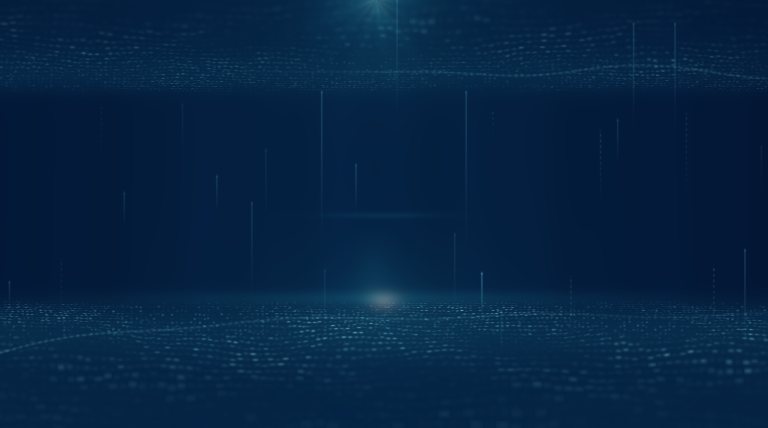
Give the GLSL for this background, as a WebGL 1 fragment shader.

```glsl
precision highp float;
// A dark blue hall of data: two dotted wave sheets, floor and ceiling, recede to
// glowing horizons, with thin light streaks hanging between them. The sheets are
// log-spaced rows bent by layered sines, sprinkled with cellular dust.

uniform vec2 u_resolution;

const vec3 EDGE_BLUE = vec3(0.010, 0.085, 0.205);
const vec3 CORE_BLUE = vec3(0.016, 0.128, 0.258);
const vec3 SHEET_BLUE = vec3(0.018, 0.140, 0.266);
const vec3 DOT_COLOR = vec3(0.21, 0.31, 0.27);
const vec3 TEAL = vec3(0.07, 0.25, 0.22);
const vec3 WARM = vec3(0.25, 0.13, 0.09);
const vec3 STREAK_COLOR = vec3(0.15, 0.25, 0.24);
const float FLOOR_Y = 0.303;
const float CEILING_Y = 0.777;
const float ROW_DENSITY = 10.5;
const float COLUMN_DENSITY = 25.0;
const float STREAK_WIDTH = 0.0011;
const int STREAK_COUNT = 20;
const vec2 FLOOR_LIGHT = vec2(0.500, 0.297);
const vec2 TOP_LIGHT = vec2(0.490, 1.0);

float hash(vec2 p) {
  return fract(sin(dot(p, vec2(127.1, 311.7))) * 43758.5453);
}

float bell(float x, float width) {
  x /= width;
  return exp(-x * x);
}

// One soft point per cell, a few of them bright.
float dust(vec2 p, float size) {
  vec2 id = floor(p);
  vec2 point = 0.3 + 0.4 * vec2(hash(id), hash(id + 17.0));
  float glow = hash(id + 41.0);
  return bell(length(fract(p) - point), size) * glow * glow * glow;
}

// Dotted sheet; d is the distance from its horizon, positive into the sheet.
float dotSheet(float x, float d, float phase) {
  if (d < 0.001) return 0.0;
  float swell = 0.011 * sin(6.0 * x + 9.0 * d + phase)
              + 0.006 * sin(15.0 * x - 25.0 * d + 2.0 * phase)
              + 0.003 * sin(37.0 * x + 40.0 * d);
  float depth = max(d + swell * smoothstep(0.0, 0.09, d), 0.001);
  float row = ROW_DENSITY * log(depth + 0.03);
  float rowId = floor(row);
  float rowDepth = exp((rowId + 0.5) / ROW_DENSITY);
  float column = (x - 0.5) * COLUMN_DENSITY / (rowDepth + 0.09)
               + 9.0 * hash(vec2(rowId, phase));
  vec2 cell = vec2(fract(column), fract(row)) - 0.5;
  vec2 id = vec2(floor(column), rowId + phase);
  cell.y += 0.3 * (hash(id + 5.0) - 0.5);
  float softness = mix(0.25, 0.42, smoothstep(0.08, 0.27, d));
  float spot = bell(cell.x, softness * 1.4) * bell(cell.y, softness * 0.8);
  float sparkle = hash(id);
  sparkle = 0.15 + 1.1 * sparkle * sparkle;
  float patches = 0.5 + 0.32 * sin(10.0 * x + 24.0 * d + phase)
                + 0.28 * sin(23.0 * x - 51.0 * d + phase);
  float envelope = smoothstep(0.0, 0.03, d) * (1.0 - 0.85 * smoothstep(0.08, 0.24, d));
  float specks = dust(vec2(x * 170.0, d * 110.0) + phase, 0.25) * (1.0 - smoothstep(0.05, 0.13, d))
               + 0.30 * dust(vec2(x * 75.0, d * 60.0) + phase, 0.33) * smoothstep(0.08, 0.2, d);
  return (spot * sparkle * max(patches, 0.06) + 0.65 * specks) * envelope;
}

// Bright dotted ridge following a curve at the given height.
float ridge(vec2 uv, float height) {
  float beads = 0.65 + 0.35 * sin(uv.x * 760.0);
  return bell(uv.y - height, 0.0027) * beads;
}

// Vertical trail below a bright head.
float streak(vec2 uv, float x, float top, float span) {
  float fall = (top - uv.y) / span;
  float trail = smoothstep(-0.01, 0.01, fall) * (1.0 - smoothstep(0.0, 1.0, fall));
  float head = bell(uv.x - x, 0.0014) * bell(uv.y - top, 0.0035);
  return bell(uv.x - x, STREAK_WIDTH) * trail * 0.75 + head * 0.6;
}

float scatteredStreaks(vec2 uv) {
  float light = 0.0;
  for (int i = 0; i < STREAK_COUNT; i++) {
    float id = float(i);
    float x = (id + hash(vec2(id, 1.0))) / float(STREAK_COUNT);
    float top = mix(0.26, 0.78, hash(vec2(id, 2.0)));
    float span = mix(0.06, 0.24, hash(vec2(id, 3.0)));
    float dashes = 0.5 + 0.5 * sin(uv.y * 480.0);
    float dotted = step(0.5, hash(vec2(id, 4.0)));
    float strength = mix(0.2, 0.55, hash(vec2(id, 5.0))) * smoothstep(0.03, 0.12, abs(x - 0.5));
    light += streak(uv, x, top, span) * strength * mix(1.0, dashes, dotted);
  }
  return light;
}

void main() {
  vec2 uv = gl_FragCoord.xy / u_resolution;
  float aspect = u_resolution.x / u_resolution.y;
  float floorDepth = FLOOR_Y - uv.y;
  float ceilingDepth = uv.y - CEILING_Y;

  // Dark hall with a lighter centre and faint vertical curtains
  vec3 color = mix(EDGE_BLUE, CORE_BLUE, bell(uv.x - 0.47, 0.37));
  color *= 1.0 + 0.02 * sin(uv.x * 31.0) + 0.015 * sin(uv.x * 73.0 + 1.0);

  // Sheet haze and horizon glow
  float floorHaze = smoothstep(-0.02, 0.06, floorDepth);
  float ceilingHaze = smoothstep(-0.02, 0.05, ceilingDepth)
                    * (1.0 - 0.5 * smoothstep(0.08, 0.22, ceilingDepth));
  float sideFade = 1.0 - 0.4 * smoothstep(0.7, 1.0, uv.x);
  color = mix(color, SHEET_BLUE, max(floorHaze * 0.85, ceilingHaze * 0.7 * sideFade));
  color += TEAL * 0.13 * bell(floorDepth - 0.08, 0.065);
  color += TEAL * 0.26 * bell(floorDepth, 0.017) * bell(uv.x - 0.5, 0.3);
  color += TEAL * 0.09 * bell(ceilingDepth - 0.05, 0.045) * sideFade;

  // Dots and ridges of both sheets
  float dots = dotSheet(uv.x, floorDepth, 1.3) + 0.5 * dotSheet(uv.x, ceilingDepth, 4.1);
  float floorRidge = 0.175 + 0.09 * (1.0 - exp(-5.0 * uv.x)) + 0.005 * sin(20.0 * uv.x);
  float ceilingRidge = 0.832 + 0.016 * sin(17.0 * (uv.x - 0.74)) * smoothstep(0.5, 0.8, uv.x);
  dots += 0.45 * ridge(uv, floorRidge) * (1.0 - 0.6 * uv.x);
  dots += 0.35 * ridge(uv, ceilingRidge) * smoothstep(0.28, 0.6, uv.x);
  color += DOT_COLOR * dots;

  // Floor light, its column, and the thin bar above it
  vec2 toFloor = (uv - FLOOR_LIGHT) * vec2(aspect, 1.0);
  color += TEAL * 0.38 * exp(-length(toFloor * vec2(0.55, 1.0)) * 13.0);
  color += WARM * bell(length(toFloor * vec2(0.6, 1.0)), 0.023);
  float column = smoothstep(0.28, 0.31, uv.y) * (1.0 - smoothstep(0.32, 0.51, uv.y));
  color += TEAL * 0.18 * column * bell(uv.x - 0.487, 0.025);
  color += TEAL * 0.20 * bell(uv.y - 0.497, 0.007) * bell(uv.x - 0.5, 0.07);

  // Overhead light with soft rays
  vec2 toTop = (uv - TOP_LIGHT) * vec2(aspect, 1.0);
  float angle = atan(toTop.x, 0.001 - toTop.y);
  float rays = 0.85 + 0.15 * sin(angle * 9.0) * sin(angle * 5.0 + 1.0);
  color += TEAL * 1.05 * rays * exp(-length(toTop) * 12.0);
  color += WARM * 0.35 * bell(length(toTop), 0.035);

  // Hanging streaks: scattered ones, mirrored pairs, a central beam and accents
  float streaks = scatteredStreaks(uv);
  streaks += 0.65 * streak(vec2(abs(uv.x - 0.513), uv.y), 0.094, 0.785, 0.40);
  streaks += 0.55 * streak(vec2(abs(uv.x - 0.852), uv.y), 0.027, 0.945, 0.28);
  streaks += 0.45 * streak(uv, 0.517, 1.0, 0.32);
  streaks += 1.1 * streak(uv, 0.6275, 0.362, 0.13) + 0.6 * streak(uv, 0.4635, 0.615, 0.13);
  streaks += 0.5 * streak(uv, 0.328, 0.526, 0.24) + 0.7 * streak(uv, 0.970, 0.416, 0.25);
  color += STREAK_COLOR * streaks;

  gl_FragColor = vec4(color, 1.0);
}
```
